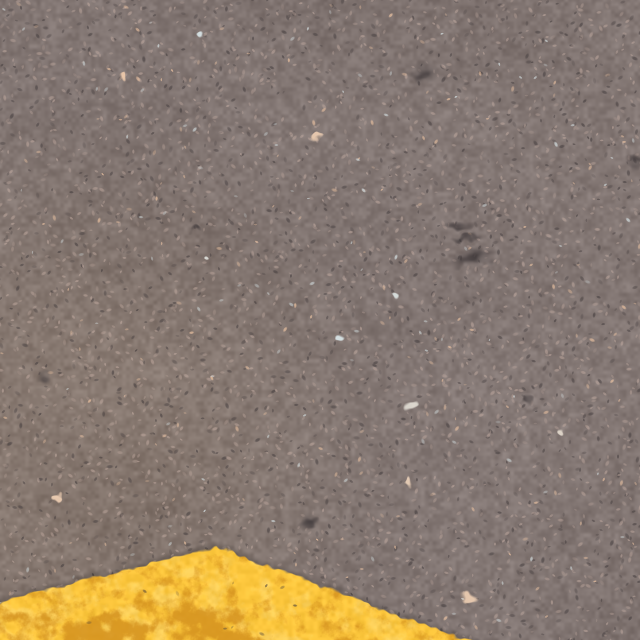
Write a Shadertoy shader that draws this texture.

```glsl
// Speckled grey asphalt with the worn tip of a yellow road marking at the bottom.

const vec3 ASPHALT = vec3(0.507, 0.460, 0.447);
const vec3 BROWN_TINT = vec3(0.012, 0.002, -0.018);
const vec3 STONE = vec3(0.76, 0.67, 0.63);
const vec3 COOL_GLINT = vec3(0.86, 0.91, 0.92);
const vec3 WARM_GLINT = vec3(0.96, 0.79, 0.65);
const vec3 PIT = vec3(0.25, 0.225, 0.23);
const vec3 PAINT = vec3(0.985, 0.775, 0.235);
const vec3 PAINT_PALE = vec3(0.99, 0.84, 0.42);
const vec3 PAINT_WORN = vec3(0.83, 0.57, 0.12);
const vec2 PAINT_APEX = vec2(0.338, 0.145);
const float SLOPE_LEFT = 0.25;
const float SLOPE_RIGHT = 0.372;
const float EDGE_ROUGHNESS = 0.011;
const float GRAIN_CONTRAST = 0.125;

// Larger pale stones: centre, radius, warmth.
const vec4 STONES[11] = vec4[11](
    vec4(0.316, 0.943, 0.0065, 0.0), vec4(0.495, 0.786, 0.0065, 0.8),
    vec4(0.530, 0.474, 0.0075, 0.0), vec4(0.642, 0.364, 0.0090, 0.3),
    vec4(0.639, 0.248, 0.0080, 0.7), vec4(0.732, 0.066, 0.0120, 0.8),
    vec4(0.089, 0.221, 0.0075, 0.8), vec4(0.326, 0.599, 0.0060, 0.2),
    vec4(0.879, 0.324, 0.0070, 0.4), vec4(0.615, 0.538, 0.0075, 0.1),
    vec4(0.189, 0.880, 0.0075, 0.9));

// Dark scuffs: centre, half width, half height.
const vec4 SCUFFS[9] = vec4[9](
    vec4(0.718, 0.646, 0.030, 0.007), vec4(0.730, 0.628, 0.026, 0.010),
    vec4(0.740, 0.597, 0.044, 0.017), vec4(0.993, 0.747, 0.022, 0.011),
    vec4(0.484, 0.183, 0.017, 0.013), vec4(0.306, 0.643, 0.011, 0.007),
    vec4(0.823, 0.375, 0.009, 0.014), vec4(0.664, 0.885, 0.026, 0.020),
    vec4(0.068, 0.407, 0.014, 0.014));

float hash(vec2 p) {
    vec3 q = fract(vec3(p.xyx) * 0.1031);
    q += dot(q, q.yzx + 33.33);
    return fract((q.x + q.y) * q.z);
}

float noise(vec2 p) {
    vec2 i = floor(p), f = fract(p);
    f = f * f * (3.0 - 2.0 * f);
    return mix(mix(hash(i), hash(i + vec2(1, 0)), f.x),
               mix(hash(i + vec2(0, 1)), hash(i + vec2(1, 1)), f.x), f.y);
}

float fbm(vec2 p) {
    float sum = 0.0, amp = 0.5;
    for (int i = 0; i < 4; i++) {
        sum += amp * noise(p);
        p = mat2(1.6, 1.2, -1.2, 1.6) * p + 17.3;
        amp *= 0.5;
    }
    return sum / 0.9375;
}

// Randomly turned slivers, one candidate per grid cell.
float flecks(vec2 p, float cells, float density, float radius, float seed) {
    p *= cells;
    float cover = 0.0;
    for (int y = -1; y <= 1; y++)
    for (int x = -1; x <= 1; x++) {
        vec2 id = floor(p) + vec2(x, y);
        vec2 key = id + seed;
        if (hash(key) > density) continue;
        vec2 d = p - id - vec2(hash(key + 71.7), hash(key + 139.1));
        float angle = 6.2832 * hash(key + 211.3);
        float size = radius * mix(0.6, 1.2, hash(key + 307.9));
        d = mat2(cos(angle), -sin(angle), sin(angle), cos(angle)) * d;
        float shape = 1.0 - smoothstep(0.3, 1.0, length(d * vec2(1.0, 1.8)) / size);
        cover = max(cover, shape * mix(0.35, 1.0, hash(key + 401.5)));
    }
    return cover;
}

vec3 asphalt(vec2 p) {
    float grain = 0.55 * noise(p * 165.0) + 0.45 * noise(p * 85.0 + 40.0) - 0.5;
    vec3 col = ASPHALT + GRAIN_CONTRAST * grain + 0.05 * (fbm(p * 5.0) - 0.5);
    col += BROWN_TINT * (1.0 - smoothstep(0.1, 0.6, length(p - vec2(0.1, 0.3))));
    col = mix(col, PIT, 0.55 * flecks(p, 75.0, 0.30, 0.42, 13.0));
    col = mix(col, STONE, 0.55 * flecks(p, 85.0, 0.34, 0.46, 57.0));
    col = mix(col, WARM_GLINT, 0.65 * flecks(p, 42.0, 0.10, 0.22, 91.0));
    col = mix(col, COOL_GLINT, 0.65 * flecks(p, 38.0, 0.08, 0.19, 123.0));
    vec2 ragged = p + 0.012 * (vec2(noise(p * 95.0), noise(p * 95.0 + 50.0)) - 0.5);
    for (int i = 0; i < 9; i++) {
        vec2 d = ragged - SCUFFS[i].xy;
        d.y -= 0.15 * d.x;
        float scuff = 1.0 - smoothstep(0.2, 1.0, length(d / SCUFFS[i].zw));
        col = mix(col, PIT, scuff * mix(0.3, 0.9, noise(p * vec2(70.0, 130.0))));
    }
    for (int i = 0; i < 11; i++) {
        float r = length(ragged - STONES[i].xy) / STONES[i].z;
        vec3 tint = mix(COOL_GLINT, WARM_GLINT, STONES[i].w);
        col = mix(col, tint, 0.9 * (1.0 - smoothstep(0.4, 1.0, r)));
    }
    return col;
}

vec3 paint(vec2 p) {
    vec3 col = mix(PAINT, PAINT_PALE, 0.65 * smoothstep(0.45, 0.8, fbm(p * 48.0)));
    col += 0.07 * (noise(p * 150.0) - 0.5);
    float worn = max(1.0 - length((p - vec2(0.31, 0.018)) / vec2(0.10, 0.045)),
                     1.0 - length((p - vec2(0.15, 0.008)) / vec2(0.10, 0.035)));
    col = mix(col, PAINT_WORN, 0.85 * smoothstep(0.35, 0.75, fbm(p * 55.0) + 0.5 * max(worn, 0.0) - 0.12));
    return mix(col, PIT, 0.6 * flecks(p, 42.0, 0.06, 0.22, 171.0));
}

void mainImage(out vec4 fragColor, in vec2 fragCoord) {
    vec2 p = fragCoord / iResolution.xy;
    float dx = p.x - PAINT_APEX.x;
    float above = p.y - PAINT_APEX.y + max(-dx * SLOPE_LEFT, dx * SLOPE_RIGHT);
    above += EDGE_ROUGHNESS * (0.6 * noise(p * 110.0) + 0.4 * noise(p * 45.0) - 0.5);
    float soft = max(0.002, 1.0 / iResolution.y);
    vec3 ground = asphalt(p) * (1.0 - 0.16 * (1.0 - smoothstep(0.0, 0.012, above)));
    fragColor = vec4(mix(paint(p), ground, smoothstep(-soft, soft, above)), 1.0);
}
```
